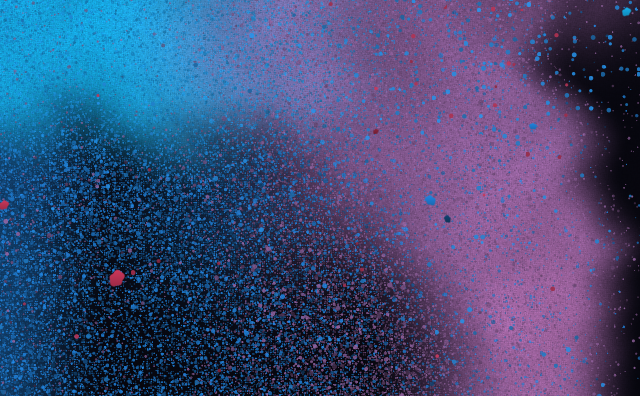
This background is drawn by a Shadertoy shader. Its source:

```glsl
// Clouds of cyan and violet powder drifting over black, strewn with grains.
// Soft mist masks are bent by layered sines; jittered cellular dots on turned
// grids of several scales form the dust, and lumpy discs the larger fragments.

const vec3 NIGHT  = vec3(0.025, 0.025, 0.055);
const vec3 CYAN   = vec3(0.08, 0.64, 0.86);
const vec3 AZURE  = vec3(0.12, 0.49, 0.83);
const vec3 LILAC  = vec3(0.40, 0.49, 0.74);
const vec3 VIOLET = vec3(0.54, 0.365, 0.59);
const vec3 ROSE   = vec3(0.64, 0.40, 0.64);
const vec3 RED    = vec3(0.74, 0.20, 0.33);

vec3 hash3(vec2 cell, float seed) {
    vec3 h = fract(vec3(cell.xyx + seed * 17.3) * vec3(0.1031, 0.1030, 0.0973));
    h += dot(h, h.yxz + 33.33);
    return fract((h.xxy + h.yzz) * h.zyx);
}

// Soft elliptical spot
float blob(vec2 p, vec2 centre, vec2 radii) {
    vec2 d = (p - centre) / radii;
    return exp(-dot(d, d));
}

// Bends space with layered sines
vec2 warp(vec2 p, float amount) {
    float freq = 7.0;
    for (int i = 0; i < 4; i++) {
        p += amount * sin(p.yx * freq + vec2(1.3, 4.1) * float(i + 1));
        freq *= 1.9;
        amount *= 0.55;
    }
    return p;
}

// One jittered dot per cell of a turned grid: x = coverage, y = tint, z = shade
vec3 dust(vec2 p, float scale, float chance, float seed) {
    float turn = 0.5 + seed * 1.1;
    p = mat2(cos(turn), sin(turn), -sin(turn), cos(turn)) * p * scale + 300.0;
    vec2 cell = floor(p);
    vec3 a = hash3(cell, seed);
    vec3 b = hash3(cell, seed + 5.0);
    vec2 d = fract(p) - 0.5 - (a.xy - 0.5) * 0.4;
    float radius = mix(0.22, 0.42, b.x);
    float aa = 0.6 * scale / iResolution.y;
    float disc = 1.0 - smoothstep(radius - aa, radius + aa, length(d));
    return vec3(disc * step(a.z, chance), b.y, b.z);
}

// Lumpy fragment lit from above
vec3 chunk(vec3 col, vec2 p, vec2 centre, float radius, vec3 tint) {
    vec2 d = p - centre;
    float angle = atan(d.y, d.x);
    float edge = radius * (0.95 + 0.12 * sin(angle * 2.0 + centre.x * 20.0) + 0.07 * sin(angle * 5.0));
    float aa = 1.0 / iResolution.y;
    float mask = 1.0 - smoothstep(edge - aa, edge + aa, length(d));
    return mix(col, tint * (0.95 + 0.12 * d.y / radius), mask);
}

// Violet plume between two wandering borders
float plume(vec2 p) {
    float left = mix(1.20, 0.66, smoothstep(0.0, 0.95, p.y));
    float sway = 0.035 * sin((p.y - 0.62) * 20.0) * smoothstep(0.2, 0.4, p.y);
    float right = mix(1.53, 1.41, smoothstep(0.3, 0.9, p.y)) + sway;
    float body = smoothstep(-0.26, 0.15, p.x - left);
    return body * (1.0 - smoothstep(-0.10, 0.10, p.x - right));
}

void mainImage(out vec4 fragColor, in vec2 fragCoord) {
    vec2 p = fragCoord / iResolution.y;
    vec2 q = warp(p, 0.018);
    vec2 w = warp(p * 1.7 + 3.0, 0.09);
    float billow = 0.5 + 0.25 * sin(w.x * 9.0) + 0.25 * sin(w.y * 11.0 + w.x * 4.0);

    // Mist masks
    float cyan = smoothstep(0.54, 0.80, q.y + 0.04 * billow) * (1.0 - smoothstep(0.75, 1.2, q.x));
    float leftEdge = 1.0 - smoothstep(0.0, 0.28, q.x);
    float violet = plume(q);
    float wisp = blob(q, vec2(1.48, 1.02), vec2(0.24, 0.13));
    float haze = blob(q, vec2(0.72, 0.52), vec2(0.36, 0.22));

    // Mist colours
    vec3 cyanTone = mix(CYAN, LILAC, smoothstep(0.25, 0.8, q.x));
    cyanTone *= mix(0.80, 1.0, smoothstep(0.6, 0.85, q.y));
    vec3 violetTone = mix(VIOLET, ROSE, blob(q, vec2(1.37, 0.2), vec2(0.26, 0.38)));
    violetTone *= mix(0.94, 1.06, billow) * (1.0 - 0.2 * smoothstep(0.75, 1.0, p.y) * smoothstep(0.9, 1.3, p.x));
    vec3 hazeTone = mix(AZURE * 0.65, VIOLET * 0.8, smoothstep(0.45, 0.85, p.x));
    vec3 col = NIGHT;
    col = mix(col, AZURE * 0.8, 0.55 * leftEdge);
    col = mix(col, hazeTone, haze * 0.5);
    col = mix(col, cyanTone * mix(0.95, 1.05, billow), cyan);
    col = mix(col, violetTone, violet * mix(0.97, 0.5, cyan));
    col = mix(col, VIOLET * 0.6, wisp * 0.75 * (1.0 - violet));

    // Layers of grains, fine to coarse
    float mist = max(cyan, violet);
    float open = 1.0 - smoothstep(1.25, 1.55, q.x + 0.1 * q.y);
    float hollow = blob(p, vec2(0.33, 0.14), vec2(0.28, 0.28));
    float density = open * (0.60 - 0.25 * hollow + 0.12 * haze) * (1.0 - 0.6 * mist);
    density += 0.15 * leftEdge + 0.10 * violet + 0.02;
    float pinkShare = 0.06 + 0.74 * smoothstep(0.3, 1.2, p.x);
    for (int i = 0; i < 5; i++) {
        float layer = float(i);
        float scale = 180.0 / pow(1.3, layer);
        float chance = density * mix(1.0, 0.14, layer / 4.0);
        vec3 grain = dust(p, scale, chance, layer + 1.0);
        vec3 tint = mix(AZURE, VIOLET, step(grain.y, pinkShare));
        tint = mix(tint, CYAN, cyan * 0.5 * step(pinkShare, grain.y));
        float shade = mix(mix(0.4, 0.72, mist), 1.1, grain.z);
        col = mix(col, tint * shade, grain.x * mix(0.85, 0.65, mist));
    }

    // Fine powder texture
    float powder = dust(p, 205.0, 0.6, 11.0).x - dust(p, 190.0, 0.6, 14.0).x;
    col *= 1.0 + 0.10 * powder;

    // Scattered bright flecks
    float fleckChance = 0.015 + 0.22 * blob(p, vec2(1.25, 0.88), vec2(0.28, 0.22));
    vec3 fleck = dust(p, 66.0, fleckChance, 21.0);
    vec3 fleckTint = mix(vec3(0.14, 0.55, 0.88), RED, step(fleck.y, 0.12));
    col = mix(col, fleckTint * mix(0.7, 1.1, fleck.z), fleck.x * 0.85);

    // Larger fragments
    col = chunk(col, p, vec2(0.295, 0.297), 0.020, RED);
    col = chunk(col, p, vec2(0.010, 0.482), 0.012, RED);
    col = chunk(col, p, vec2(0.949, 0.668), 0.007, RED * 0.7);
    col = chunk(col, p, vec2(1.087, 0.494), 0.013, AZURE);
    col = chunk(col, p, vec2(1.130, 0.447), 0.009, AZURE * 0.5);
    col = chunk(col, p, vec2(1.346, 0.681), 0.009, AZURE);
    col = chunk(col, p, vec2(1.582, 0.970), 0.011, CYAN);
    fragColor = vec4(clamp(col, 0.0, 1.0), 1.0);
}
```
